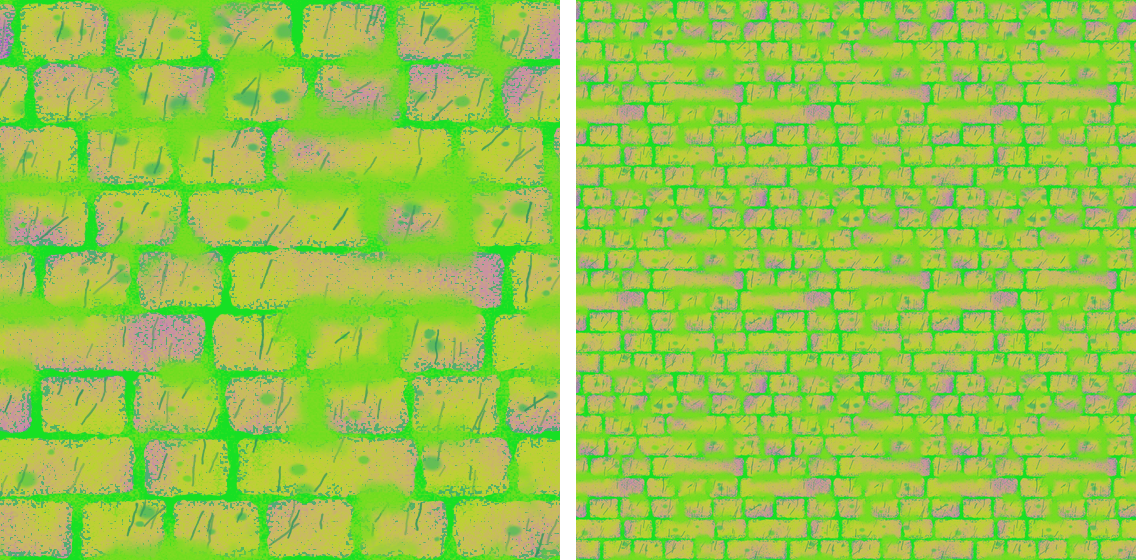
Left, the tile; right, the same tile 3 across and 3 down.
Give the GLSL for this texture map, as a Shadertoy shader.

```glsl
const vec2 GRID = vec2(6.0, 9.0);
const float CELL_ASPECT = 1.5;
const float OFFSETS[9] = float[9](0.82, 0.5, 0.39, 0.24, 0.43, 0.98, 0.88, 0.33, 0.19);
// Each set bit removes one upright joint of the row, joining two bricks.
const int JOINED[9] = int[9](32, 9, 0, 3, 24, 4, 8, 0, 0);

const vec3 VIVID_GREEN = vec3(0.09, 0.88, 0.14);
const vec3 LIME = vec3(0.42, 0.87, 0.12);
const vec3 YELLOW = vec3(0.74, 0.82, 0.20);
const vec3 GOLD = vec3(0.79, 0.73, 0.38);
const vec3 PINK = vec3(0.79, 0.57, 0.64);
const vec3 VIOLET = vec3(0.56, 0.25, 0.90);
const vec3 TEAL = vec3(0.20, 0.68, 0.44);

float hash(vec2 p) {
    return fract(sin(dot(p, vec2(127.1, 311.7))) * 43758.55);
}

// Value noise that wraps after one canvas when freq is whole.
float noise(vec2 uv, vec2 freq, float seed) {
    vec2 p = uv * freq;
    vec2 i = floor(p), f = fract(p);
    f = f * f * (3.0 - 2.0 * f);
    vec2 a = mod(i, freq) + seed, b = mod(i + 1.0, freq) + seed;
    return mix(mix(hash(a), hash(vec2(b.x, a.y)), f.x),
               mix(hash(vec2(a.x, b.y)), hash(b), f.x), f.y);
}

float fbm(vec2 uv, vec2 freq, float seed) {
    float sum = 0.0, amp = 0.533;
    for (int i = 0; i < 4; i++) {
        sum += amp * noise(uv, freq, seed);
        freq *= 2.0;
        seed += 17.0;
        amp *= 0.5;
    }
    return sum;
}

float roundedBox(vec2 p, vec2 halfSize, float radius) {
    vec2 e = abs(p) - halfSize + radius;
    return length(max(e, 0.0)) + min(max(e.x, e.y), 0.0) - radius;
}

float segment(vec2 p, vec2 dir, float halfLength) {
    return length(p - dir * clamp(dot(p, dir), -halfLength, halfLength));
}

bool joined(int mask, int joint) {
    return ((mask >> ((joint + 12) % 6)) & 1) == 1;
}

vec3 brickRamp(float t) {
    vec3 c = mix(LIME, YELLOW, smoothstep(0.0, 0.27, t));
    c = mix(c, GOLD, smoothstep(0.27, 0.52, t));
    c = mix(c, PINK, smoothstep(0.5, 0.76, t));
    return mix(c, VIOLET, smoothstep(0.76, 1.02, t));
}

// Returns scratch cover in x and stain cover in y.
vec2 marks(vec2 q, vec2 halfSize, vec2 id, float bend, float aa) {
    vec2 cover = vec2(0.0);
    for (int i = 0; i < 4; i++) {
        vec2 key = id + float(i) * vec2(13.0, 29.0);
        vec2 spot = (vec2(hash(key + 3.1), hash(key + 5.7)) * 1.6 - 0.8) * halfSize;
        float angle = 1.5 - 1.1 * hash(key + 7.3) * hash(key + 8.9);
        vec2 dir = vec2(cos(angle), sin(angle));
        float d = segment(q - spot + vec2(bend, 0.0), dir, 0.08 + 0.22 * hash(key + 9.2));
        float line = 1.0 - smoothstep(0.004, 0.012 + aa, d);
        cover.x = max(cover.x, line * (0.3 + 0.6 * hash(key + 11.4)));
        float size = mix(0.06, 0.21, pow(hash(key + 15.8), 3.0));
        float blob = length((q - spot.yx * vec2(1.8, 0.5)) * vec2(0.8, 1.1)) + bend;
        float present = step(0.5, hash(key + 19.6));
        cover.y = max(cover.y, present * (1.0 - smoothstep(size * 0.35, size, blob)));
    }
    return cover;
}

void mainImage(out vec4 fragColor, in vec2 fragCoord) {
    vec2 uv = fragCoord / iResolution.xy;
    vec2 p = uv * GRID;
    float aa = GRID.y / iResolution.y;

    // Brick extent, with joined neighbours
    int row = clamp(int(p.y), 0, 8);
    float x = p.x - OFFSETS[row];
    int left = int(floor(x)), right = left + 1;
    for (int i = 0; i < 3; i++) {
        if (joined(JOINED[row], left)) left--;
        if (joined(JOINED[row], right)) right++;
    }
    vec2 id = vec2(float((left + 12) % 6), float(row));
    vec2 q = vec2((x - 0.5 * float(left + right)) * CELL_ASPECT, fract(p.y) - 0.5);
    vec2 halfSize = vec2(float(right - left) * 0.5 * CELL_ASPECT, 0.5) - vec2(0.07, 0.045);

    // Ragged outline and worn patches
    float ragged = fbm(uv, vec2(44.0), 2.0) - 0.5;
    float patches = fbm(uv, vec2(9.0), 41.0);
    float wear = smoothstep(0.49, 0.68, patches);
    float d = roundedBox(q, halfSize, 0.15) + ragged * 0.15 + wear * 0.04;
    float brick = 1.0 - smoothstep(-aa, aa, d);
    float grain = noise(uv, vec2(384.0), 5.0);
    float speck = noise(uv, vec2(320.0), 71.0);

    // Mortar
    float pale = smoothstep(0.36, 0.64, patches + 0.25 * (grain - 0.5));
    vec3 mortar = mix(VIVID_GREEN, LIME, pale);
    mortar = mix(mortar, YELLOW, 0.25 * wear * grain);

    // Brick face: tilted colour ramp, hatching and grain
    float turn = 6.283 * hash(id + 1.3);
    float tilt = dot(q / halfSize, vec2(cos(turn), sin(turn)));
    float slant = step(0.45, hash(id + 4.4));
    float hatch = noise(vec2(uv.x - uv.y * slant, uv.y), vec2(150.0, 14.0), 23.0) - 0.5;
    float tone = 0.46 + 0.17 * tilt + 0.2 * (hash(id + 2.6) - 0.5);
    tone += 0.55 * (fbm(uv, vec2(12.0), 90.0) - 0.5) + 0.09 * hatch + 0.2 * (grain - 0.5);
    vec3 face = brickRamp(tone);

    // Speckled rim and pits
    float rim = smoothstep(-0.02, 0.03, d + 0.08 + 0.2 * (noise(uv, vec2(30.0), 7.0) - 0.5));
    float pitting = 0.16 * smoothstep(0.4, 0.75, tone) + 0.32 * rim;
    face = mix(face, TEAL, 0.8 * smoothstep(0.86, 0.98, speck + pitting));

    // Scratches, stains and worn edges
    vec2 cover = marks(q, halfSize, id, ragged * 0.08, aa);
    face = mix(face, mix(TEAL, LIME, hash(id + 6.2)), 0.75 * cover.y);
    face = mix(face, TEAL * 0.85, cover.x);
    float fade = wear * smoothstep(-0.33, -0.02, d + 0.12 * (grain - 0.5));
    face = mix(face, mix(LIME, YELLOW, 0.25 * grain), 0.85 * fade);

    fragColor = vec4(mix(mortar, face, brick), 1.0);
}
```
